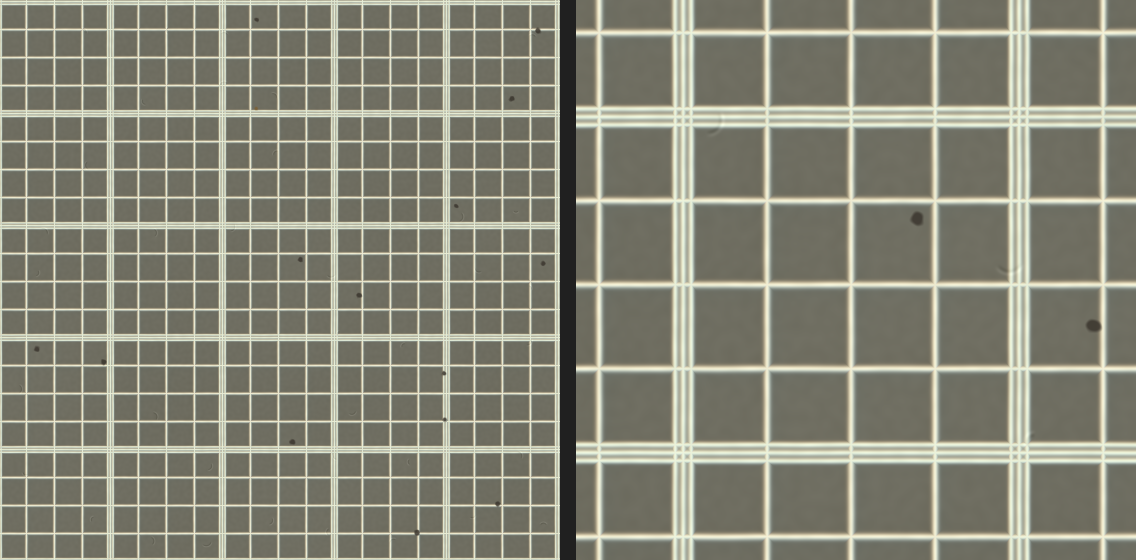
Left: the whole. Right: its middle third, enlarged.
Give the GLSL for this pattern, as a Shadertoy shader.

```glsl
// Ruled counting grid: pale single and triple lines on grey glass, with specks and hairs.

// Two random values in 0..1 for a cell and a seed
vec2 hash2(vec2 cell, float seed) {
    uvec3 v = uvec3(vec3(cell, seed)) * 1664525u + 1013904223u;
    v.x += v.y * v.z; v.y += v.z * v.x; v.z += v.x * v.y;
    v ^= v >> 16u;
    v.x += v.y * v.z; v.y += v.z * v.x;
    return vec2(v.xy >> 8u) / 16777216.0;
}

float gradientDot(vec2 corner, vec2 offset, float period) {
    float angle = 6.2832 * hash2(mod(corner, period), 7.0).x;
    return dot(vec2(cos(angle), sin(angle)), offset);
}

// Gradient noise that wraps after a whole number of cells
float noise(vec2 uv, float period) {
    vec2 p = uv * period, i = floor(p), f = p - i;
    vec2 u = f * f * f * (f * (f * 6.0 - 15.0) + 10.0);
    vec2 e = vec2(0, 1);
    return mix(
        mix(gradientDot(i, f, period), gradientDot(i + e.yx, f - e.yx, period), u.x),
        mix(gradientDot(i + e, f - e, period), gradientDot(i + 1.0, f - 1.0, period), u.x), u.y);
}

// 1 where every fourth line, the triple one, is nearest
float isTriple(float x) {
    return 1.0 - step(0.5, mod(floor(x + 0.5), 4.0));
}

// Soft line profile, widened by the pixel footprint
vec3 softLine(vec3 d, float width, float footprint) {
    float w = length(vec2(width, footprint));
    return width / w * exp(-d * d / (w * w));
}

// Line coverage per colour channel, split by a slight colour fringe
vec3 ruling(float x, float fringe, float footprint) {
    vec3 d = x - floor(x + 0.5) + fringe * vec3(1, 0, -1);
    vec3 single = softLine(d, 0.040, footprint);
    vec3 triple = softLine(d, 0.033, footprint)
                + softLine(d - 0.096, 0.033, footprint)
                + softLine(d + 0.096, 0.033, footprint);
    vec3 haze = 0.28 * (1.0 - smoothstep(0.08, 0.15, abs(d)));
    return mix(single, min(triple + haze * (1.0 - triple), 1.0), isTriple(x));
}

// Cool tint after a line and warm shade before the next
vec3 cellTint(float f) {
    return vec3(-0.02, 0.0, 0.012) * exp(-9.0 * f)
         - vec3(0.012, 0.016, 0.022) * exp(-9.0 * (1.0 - f));
}

// Dark or amber dust: rgb is the colour, a the coverage
vec4 specks(vec2 uv, float pixel) {
    vec2 cell = floor(uv * 7.0);
    vec2 kind = hash2(cell, 2.0);
    vec2 q = (fract(uv * 7.0) - 0.2 - 0.6 * hash2(cell, 1.0)) / 7.0;
    float amber = step(0.78, kind.y);
    float radius = mix(0.0035 + 0.002 * kind.y, 0.0032, amber);
    float d = length(q) - radius + 0.002 * noise(uv, 160.0);
    float cover = (1.0 - smoothstep(-0.002, pixel, d)) * step(kind.x, 0.28);
    return vec4(mix(vec3(0.23, 0.21, 0.18), vec3(0.48, 0.37, 0.2), amber), 0.85 * cover);
}

// Short curved hairs with a lit and a dark side
float hairs(vec2 uv) {
    vec2 cell = floor(uv * 9.0);
    vec2 kind = hash2(cell, 4.0);
    vec2 q = (fract(uv * 9.0) - 0.25 - 0.5 * hash2(cell, 3.0)) / 9.0;
    float angle = 6.2832 * kind.y;
    float r = length(q);
    float s = (r - mix(0.005, 0.016, kind.x)) / 0.0012;
    float arc = smoothstep(0.3, 0.8, dot(q / (r + 1e-5), vec2(cos(angle), sin(angle))));
    float relief = exp(-(s - 0.8) * (s - 0.8)) - exp(-(s + 0.8) * (s + 0.8));
    return relief * arc * step(kind.x, 0.4);
}

void mainImage(out vec4 fragColor, in vec2 fragCoord) {
    vec2 uv = fragCoord / iResolution.xy;
    float pixel = 1.0 / min(iResolution.x, iResolution.y);

    // Glass: mottling, grain and tinted cell edges
    vec2 p = uv * 20.0 + 0.057;
    vec3 color = vec3(0.435, 0.43, 0.38);
    color += 0.01 * noise(uv, 5.0) + 0.014 * noise(uv, 128.0);
    color += cellTint(fract(p.x)) + cellTint(1.0 - fract(p.y));

    // Rulings: five triple lines each way, three single lines between
    vec2 wobble = 0.004 * vec2(noise(uv, 40.0), noise(uv + 0.37, 40.0));
    float footprint = 8.0 * pixel;
    vec3 across = ruling(p.x + wobble.x, 0.003, footprint);
    vec3 down = ruling(p.y + wobble.y, -0.003, footprint);
    float triple = max(isTriple(p.x) * across.g, isTriple(p.y) * down.g);
    vec3 ink = mix(vec3(0.95, 0.94, 0.84), vec3(0.92, 0.95, 0.86), triple);
    ink += 0.04 * noise(uv, 90.0);
    color = mix(color, ink, max(across, down));

    // Dirt on the glass
    color += 0.05 * hairs(uv);
    vec4 dust = specks(uv, pixel);
    color = mix(color, dust.rgb, dust.a);

    fragColor = vec4(clamp(color, 0.0, 1.0), 1.0);
}
```
